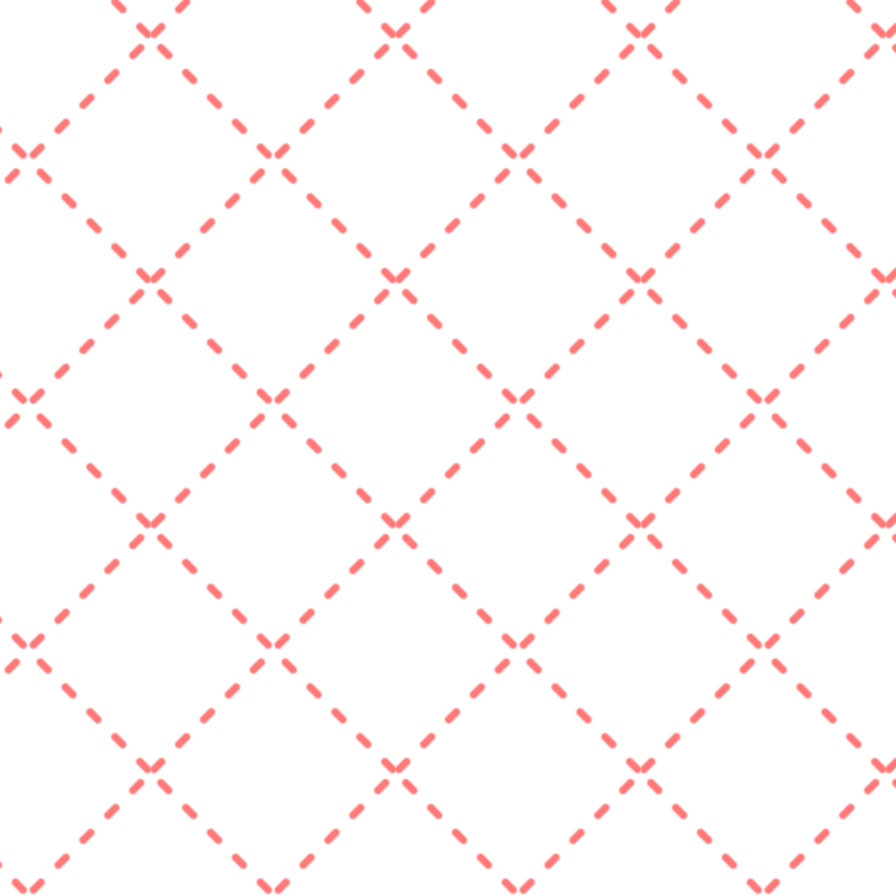
Write a WebGL 1 fragment shader that draws this pattern.

```glsl
precision highp float;
// Diagonal lattice of short rounded coral dashes on white.

uniform vec2 u_resolution;

const vec3 PAPER_COLOR = vec3(1.0);
const vec3 DASH_COLOR = vec3(1.0, 0.47, 0.47);

const float UNIT = 1.0 / 768.0;            // design grid step, in canvas widths
const float PERIOD = 210.0 * UNIT;         // lattice repeat, across and down
const vec2 CROSSING = vec2(129.2, 735.8) * UNIT;
const float DASH_COUNT = 10.0;             // dashes per line per repeat
const float DASH_STEP = 21.33 * UNIT;      // horizontal spacing of dash centres
const float SEAM = 3.0 * UNIT;             // where the dash run restarts
const float HALF_LENGTH = 4.6 * UNIT;      // dash centre to cap centre
const float RADIUS = 3.2 * UNIT;           // half the line width
const float SOFTNESS = 1.6 * UNIT;         // half width of the soft edge

// Distance to the dashes on the falling diagonals; p.y points down.
float dashDistance(vec2 p) {
  float offset = mod(p.x - p.y + 0.5 * PERIOD, PERIOD) - 0.5 * PERIOD;
  float run = mod(p.y + 0.5 * offset - SEAM, PERIOD);

  // The run of dashes is centred between two seams.
  float first = 0.5 * (PERIOD - (DASH_COUNT - 1.0) * DASH_STEP);
  float index = clamp(floor((run - first) / DASH_STEP + 0.5), 0.0, DASH_COUNT - 1.0);
  float along = (run - first - index * DASH_STEP) * sqrt(2.0);
  float across = offset / sqrt(2.0);
  return length(vec2(max(abs(along) - HALF_LENGTH, 0.0), across)) - RADIUS;
}

void main() {
  float size = min(u_resolution.x, u_resolution.y);
  vec2 uv = gl_FragCoord.xy / size;
  vec2 p = vec2(uv.x - CROSSING.x, CROSSING.y - uv.y);

  // Rising diagonals mirror the falling ones.
  float d = min(dashDistance(p), dashDistance(vec2(-p.x, p.y)));

  float edge = max(SOFTNESS, 0.7 / size);
  float ink = 1.0 - smoothstep(-edge, edge, d);
  gl_FragColor = vec4(mix(PAPER_COLOR, DASH_COLOR, ink), 1.0);
}
```
